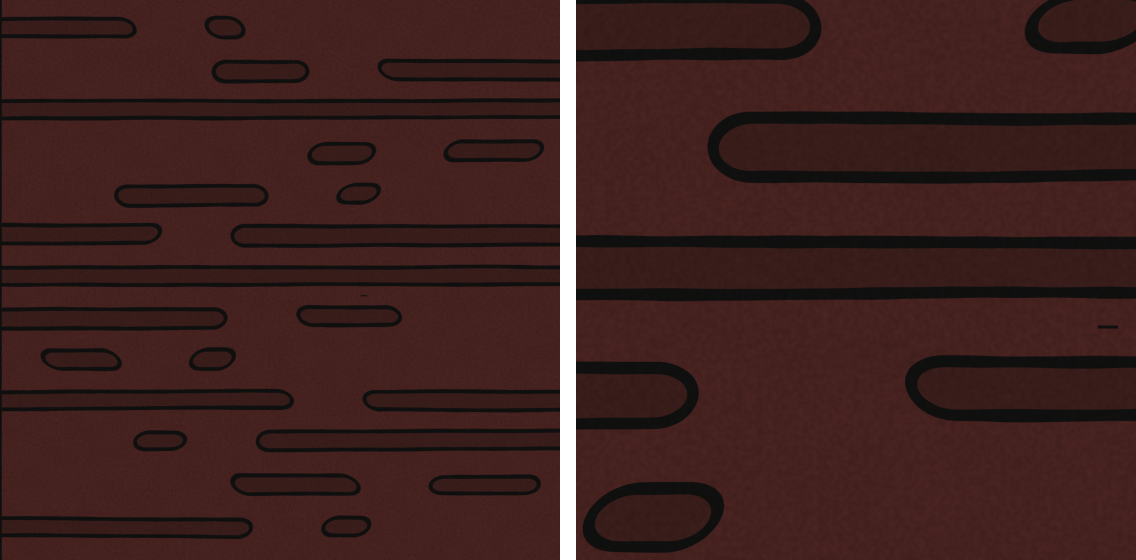
Left: the whole. Right: its middle third, enlarged.
Write a Shadertoy shader that draws this texture.

```glsl
const vec3 BARK = vec3(0.270, 0.130, 0.121);
const vec3 HOLLOW = vec3(0.219, 0.111, 0.101);
const vec3 INK = vec3(0.060, 0.060, 0.058);
const float ROWS = 13.0;
const float STROKE = 0.0035;

float hash(float n) {
    return fract(sin(n * 91.17) * 4375.85);
}

vec2 gradientAt(vec2 cell) {
    float angle = 6.2832 * hash(dot(cell, vec2(1.37, 7.913)));
    return vec2(cos(angle), sin(angle));
}

float gradientNoise(vec2 p) {
    vec2 i = floor(p), f = p - i;
    vec2 u = f * f * f * (f * (f * 6.0 - 15.0) + 10.0);
    vec2 e = vec2(0.0, 1.0);
    float low = mix(dot(gradientAt(i), f), dot(gradientAt(i + e.yx), f - e.yx), u.x);
    float high = mix(dot(gradientAt(i + e), f - e), dot(gradientAt(i + e.yy), f - e.yy), u.x);
    return mix(low, high, u.y);
}

// Signed distance to a flat slot with skewed elliptical ends.
float slotDistance(vec2 p, float left, float right, float y, float seed) {
    float halfLength = 0.5 * (right - left);
    vec2 q = p - vec2(0.5 * (left + right), y + 0.008 * (hash(seed) - 0.5));
    q.y += q.x * 0.012 * (hash(seed + 3.1) - 0.5);
    q.x += q.y * 1.1 * (hash(seed + 5.7) - 0.5);

    float halfHeight = mix(0.0148, 0.0176, hash(seed + 8.3));
    vec2 radius = vec2(min(0.023, halfLength), halfHeight);
    q = vec2(max(abs(q.x) - halfLength + radius.x, 0.0), max(abs(q.y), 0.0001));
    float k0 = length(q / radius);
    float k1 = length(q / (radius * radius));
    return k0 * (k0 - 1.0) / k1;
}

// Each row is a full band, or a left and a right slot around a gap.
float rowDistance(vec2 p, float row) {
    float y = 0.95 - 0.074 * row;
    if (mod(row, 4.0) == 2.0 && row < 8.0) {
        return slotDistance(p, -0.2, 1.2, y, row);
    }
    float gap = 0.22 + 0.5 * fract(row * 0.618 + 0.1);
    float leftLength = fract(row * 0.414 + 0.3);
    float rightLength = fract(row * 0.755 + 0.2);
    bool leftOpen = fract(row * 0.57 + 0.2) < 0.35;
    bool rightOpen = rightLength > 0.7;

    float leftEnd = gap - 0.03;
    float rightStart = gap + 0.1;
    float leftStart = leftOpen ? -0.1 : leftEnd - 0.04 - 0.25 * leftLength * leftLength;
    float rightEnd = rightOpen ? 1.1 : rightStart + 0.04 + 0.6 * rightLength * rightLength;
    return min(slotDistance(p, leftStart, leftEnd, y, row + 20.0),
               slotDistance(p, rightStart, rightEnd, y, row + 40.0));
}

float boxDistance(vec2 p, vec2 center, vec2 halfSize) {
    vec2 q = abs(p - center) - halfSize;
    return max(q.x, q.y);
}

float coverage(float d, float blur) {
    return 1.0 - smoothstep(-blur, blur, d);
}

void mainImage(out vec4 fragColor, in vec2 fragCoord) {
    vec2 uv = fragCoord / iResolution.xy;
    float blur = 0.8 / iResolution.y;

    // Hand-drawn wobble
    vec2 p = uv;
    p.y += 0.0022 * gradientNoise(uv * vec2(6.0, 24.0));

    float slots = 1.0;
    for (float row = 0.0; row < ROWS; row++) {
        slots = min(slots, rowDistance(p, row));
    }

    // Outlines, left border and a stray tick
    float ink = abs(slots) - STROKE * (1.0 + 0.2 * gradientNoise(uv * 30.0));
    ink = min(ink, uv.x - 0.0032);
    ink = min(ink, boxDistance(uv, vec2(0.65, 0.472), vec2(0.006, 0.0009)));

    vec3 color = mix(BARK, HOLLOW, coverage(slots, blur));
    color = mix(color, INK, coverage(ink, blur));

    // Fine paper grain over faint mottling
    float grain = 0.11 * gradientNoise(uv * 331.0) + 0.07 * gradientNoise(uv * 157.0);
    float mottle = 0.03 * gradientNoise(uv * 23.0);
    color *= 1.0 + grain + mottle;

    fragColor = vec4(color, 1.0);
}
```
